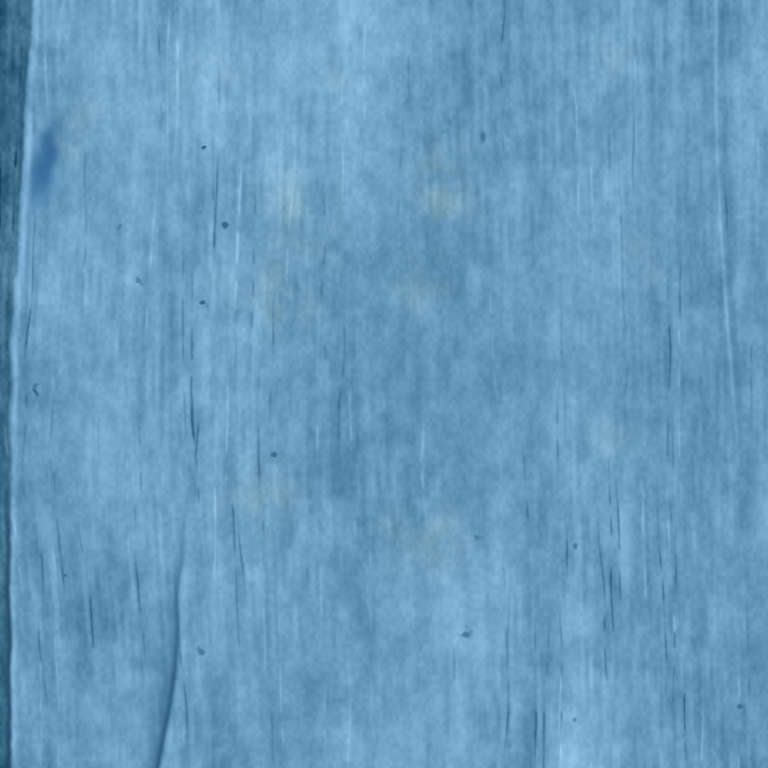
Reproduce this texture procedurally as a Shadertoy shader.

```glsl
// Weathered blue painted wood with vertical grain, creases, specks and worn patches.
const vec3 PAINT_BLUE = vec3(0.421, 0.621, 0.760);
const vec3 DEEP_BLUE = vec3(0.13, 0.31, 0.45);
const vec3 SEAM_TEAL = vec3(0.25, 0.44, 0.55);
const vec3 WORN_PALE = vec3(0.56, 0.71, 0.76);
const float CLOUD_CONTRAST = 0.20;
const float GRAIN_CONTRAST = 0.075;
const float FIBRE_CONTRAST = 0.055;
const float MOTTLE_CONTRAST = 0.12;
const float DUST_CONTRAST = 0.045;
const int LINE_COUNT = 100;
const int PATCH_COUNT = 14;
const float SPECK_CELLS = 9.0;

float hash(vec2 p) {
    vec3 q = fract(p.xyx * vec3(0.1031, 0.1030, 0.0973));
    q += dot(q, q.yzx + 33.33);
    return fract((q.x + q.y) * q.z);
}

vec2 hash2(vec2 p) {
    return vec2(hash(p), hash(p + 57.3));
}

float noise(vec2 p) {
    vec2 cell = floor(p), f = fract(p);
    f = f * f * (3.0 - 2.0 * f);
    float low = mix(hash(cell), hash(cell + vec2(1, 0)), f.x);
    float high = mix(hash(cell + vec2(0, 1)), hash(cell + vec2(1, 1)), f.x);
    return mix(low, high, f.y);
}

float fbm(vec2 p) {
    float sum = 0.0, weight = 0.5;
    for (int i = 0; i < 4; i++) {
        sum += weight * noise(p);
        p = p * 2.03 + 17.1;
        weight *= 0.5;
    }
    return sum / 0.9375;
}

float bump(float d, float width) {
    return exp(-d * d / (width * width));
}

// Thin broken scratches, most dark and some light, each fading at both ends.
float grainLines(vec2 p) {
    float sum = 0.0;
    for (int i = 0; i < LINE_COUNT; i++) {
        vec2 id = vec2(float(i), 4.0);
        vec2 centre = hash2(id);
        float reach = mix(0.04, 0.24, hash(id + 9.0));
        float lean = (hash(id + 21.0) - 0.5) * 0.09;
        float dy = p.y - centre.y;
        float wobble = 0.007 * (noise(vec2(p.y * 13.0, float(i) * 3.7)) - 0.5);
        float line = bump(p.x - centre.x - lean * dy - wobble, 0.0017);
        float fade = 1.0 - smoothstep(0.3 * reach, reach, abs(dy));
        float gaps = 1.3 * smoothstep(0.25, 0.8, noise(vec2(p.y * 48.0, float(i) * 5.3)));
        sum += line * fade * gaps * (hash(id + 33.0) < 0.6 ? -0.085 : 0.065);
    }
    return sum;
}

// Sparse ragged dark flecks, broken up by noise.
float specks(vec2 p) {
    vec2 grid = p * SPECK_CELLS, cell = floor(grid);
    float kept = step(0.74, hash(cell + 71.0));
    vec2 d = fract(grid) - mix(vec2(0.25), vec2(0.75), hash2(cell + 5.0));
    d *= mix(vec2(0.6, 1.2), vec2(1.3, 0.7), hash(cell + 13.0));
    float radius = mix(0.03, 0.085, hash(cell + 41.0));
    float ragged = length(d) + 0.11 * (noise(p * 140.0) - 0.4);
    float strength = mix(0.45, 1.0, hash(cell + 29.0));
    return kept * strength * (1.0 - smoothstep(0.0, radius, ragged));
}

// Blurry rubbed spots where the paint has thinned.
float wornPatches(vec2 p) {
    float sum = 0.0;
    vec2 bent = p + 0.04 * vec2(noise(p * 22.0), noise(p * 22.0 + 40.0)) - 0.02;
    for (int i = 0; i < PATCH_COUNT; i++) {
        vec2 id = vec2(float(i), 88.0);
        vec2 centre = mix(vec2(0.08, 0.28), vec2(0.9, 0.95), hash2(id));
        vec2 d = (bent - centre) / mix(vec2(0.025, 0.022), vec2(0.05, 0.045), hash(id + 3.0));
        sum += exp(-dot(d, d)) * mix(0.25, 0.9, hash(id + 6.0));
    }
    return min(sum, 1.0) * smoothstep(0.1, 0.65, fbm(p * 34.0));
}

void mainImage(out vec4 fragColor, in vec2 fragCoord) {
    vec2 p = fragCoord / iResolution.xy;
    vec2 bent = p + vec2(0.035 * (noise(p * vec2(3.0, 2.2)) - 0.5), 0.0);

    // Paint tone: broad clouds, broken grain and fine mottling.
    float tone = CLOUD_CONTRAST * (fbm(p * vec2(6.5, 4.5) + 3.0) - 0.5);
    tone += GRAIN_CONTRAST * (fbm(bent * vec2(42.0, 3.5)) - 0.5);
    float grainArea = smoothstep(0.25, 0.7, noise(p * vec2(8.0, 5.0) + 31.0));
    tone += FIBRE_CONTRAST * (0.5 + grainArea) * (noise(bent * vec2(170.0, 16.0)) - 0.5);
    tone += MOTTLE_CONTRAST * (fbm(p * vec2(62.0, 44.0)) - 0.5);
    tone += DUST_CONTRAST * (noise(p * vec2(230.0, 170.0)) - 0.5);
    tone += grainLines(bent) * (0.6 + 0.6 * grainArea);

    // Long ridge at the right and a soft hollow in the lower half.
    float ridge = p.x - mix(0.97, 0.935, p.y) - 0.008 * sin(p.y * 6.0);
    tone += smoothstep(0.3, 0.55, p.y) * (0.07 * bump(ridge, 0.0025) - 0.05 * bump(ridge - 0.008, 0.005));
    float hollow = p.x - 0.69 - 0.012 * sin(p.y * 8.0);
    float hollowFade = 1.0 - smoothstep(0.25, 0.6, p.y);
    tone += hollowFade * (0.03 * bump(hollow - 0.05, 0.025) - 0.05 * bump(hollow, 0.03));

    vec3 color = mix(PAINT_BLUE, WORN_PALE, 0.8 * wornPatches(p)) + tone;

    // Folded crease rising from the lower edge, shaded on its left.
    float crease = p.x - 0.207 - 0.12 * p.y - 0.005 * sin(p.y * 17.0);
    crease -= 0.006 * (noise(vec2(p.y * 22.0, 8.0)) - 0.5);
    float creaseFade = 1.0 - smoothstep(0.08, 0.42, p.y);
    float shade = 0.35 * bump(crease, crease < 0.0 ? 0.02 : 0.003) + 0.4 * bump(crease, 0.004);
    color = mix(color, DEEP_BLUE, shade * creaseFade);
    color += 0.045 * bump(crease - 0.009, 0.005) * creaseFade;

    // Slanted dark smear and scattered flecks.
    vec2 smear = p - vec2(0.06, 0.79);
    smear.x -= 0.2 * smear.y + 0.008 * (noise(p * 50.0) - 0.5);
    float smearShape = exp(-pow(length(smear / vec2(0.015, 0.052)), 3.0));
    color = mix(color, vec3(0.17, 0.37, 0.57), 0.75 * smearShape);
    color = mix(color, DEEP_BLUE, 0.8 * specks(p));

    // Board edge at the left: dark gap, pale lip and teal strip beyond.
    float edge = p.x - 0.011 - 0.034 * p.y * p.y * p.y - 0.009 * (fbm(vec2(p.y * 18.0, 2.0)) - 0.5);
    color += 0.075 * bump(edge - 0.006, 0.004) * (0.5 + noise(vec2(p.y * 30.0, 6.0)));
    color = mix(SEAM_TEAL + 1.4 * tone, color, smoothstep(-0.004, 0.002, edge));
    color = mix(color, DEEP_BLUE * 0.75, 0.75 * bump(edge, 0.0035) * (1.0 - smoothstep(0.2, 0.6, p.y)));

    fragColor = vec4(clamp(color, 0.0, 1.0), 1.0);
}
```
